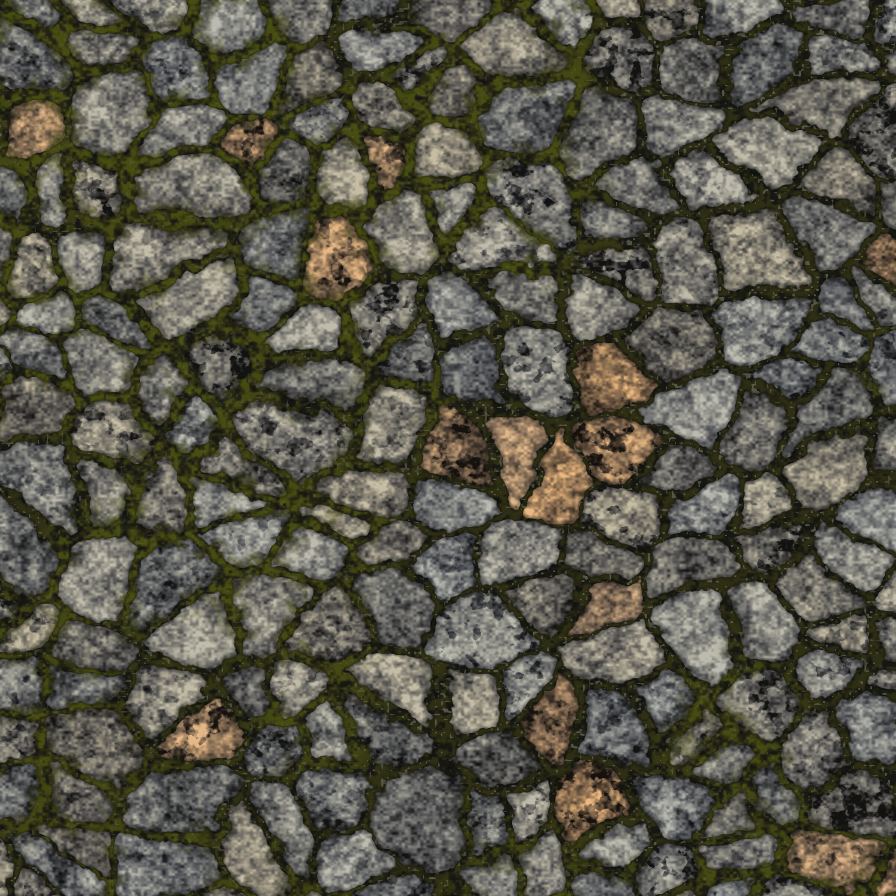
Give the GLSL for this texture, as a WebGL 1 fragment shader.

```glsl
precision highp float;
// Irregular grey cobbles bedded in dark grit and green moss.
// Warped Voronoi cells with softly rounded corners form the stones;
// layered value noise adds lichen, pits, mineral grain and moss.
uniform vec2 u_resolution;

#define CELLS vec2(12.6, 14.6)  // stones across and up
#define JITTER 0.86             // irregularity of the stone layout
#define ROUNDING 24.0           // higher gives sharper corners
#define GAP 0.055               // mean half width of the joints
#define GAP_SPREAD 0.075        // joint variation from stone to stone
#define ROUGHNESS 0.13          // raggedness of the stone outlines
#define GRAIN 0.27              // contrast of the mineral grain
#define STONE_TONE 0.46         // mean stone brightness
#define WARM_SHARE 0.07         // share of brown stones

const vec3 SOIL = vec3(0.085, 0.09, 0.07);
const vec3 OLIVE = vec3(0.18, 0.18, 0.08);
const vec3 MOSS = vec3(0.28, 0.30, 0.07);
const vec3 GRIT = vec3(0.42, 0.42, 0.36);

vec2 hash2(vec2 p) {
  vec3 q = fract(p.xyx * vec3(0.1031, 0.1030, 0.0973));
  q += dot(q, q.yzx + 33.33);
  return fract((q.xx + q.yz) * q.zy);
}

float noise(vec2 p) {
  vec2 i = floor(p), f = fract(p);
  f = f * f * (3.0 - 2.0 * f);
  float low = mix(hash2(i).x, hash2(i + vec2(1.0, 0.0)).x, f.x);
  float high = mix(hash2(i + vec2(0.0, 1.0)).x, hash2(i + 1.0).x, f.x);
  return mix(low, high, f.y);
}

float fbm(vec2 p) {
  float sum = 0.0, amp = 0.533;
  for (int i = 0; i < 4; i++) {
    sum += amp * noise(p);
    p = mat2(1.6, 1.2, -1.2, 1.6) * p + 17.3;
    amp *= 0.5;
  }
  return sum;
}

vec2 site(vec2 cell) {
  return cell + 0.5 + JITTER * (hash2(cell + 40.0) - 0.5);
}

// x: rounded distance to the cell border, yz: cell id
vec3 cobbles(vec2 p) {
  vec2 base = floor(p), id = base;
  float nearest = 9.0;
  for (int y = -1; y <= 1; y++)
  for (int x = -1; x <= 1; x++) {
    vec2 cell = base + vec2(float(x), float(y));
    vec2 r = site(cell) - p;
    if (dot(r, r) < nearest) { nearest = dot(r, r); id = cell; }
  }
  vec2 a = site(id) - p;
  float sum = 0.0;
  for (int y = -2; y <= 2; y++)
  for (int x = -2; x <= 2; x++) {
    if (x == 0 && y == 0) continue;
    vec2 b = site(id + vec2(float(x), float(y))) - p;
    sum += exp(-ROUNDING * dot(0.5 * (a + b), normalize(b - a)));
  }
  return vec3(-log(max(sum, 1e-8)) / ROUNDING, id);
}

vec3 stoneColor(vec2 p, vec2 id, float inside) {
  vec2 kind = hash2(id + 7.0), wear = hash2(id + 91.0);
  vec2 q = p + 13.0 * kind;
  float tone = STONE_TONE + 0.19 * (kind.x - 0.5) + 0.45 * (fbm(q * 2.5) - 0.5);
  tone += GRAIN * (noise(q * 11.0) + noise(q * 23.0) - 1.0);
  float lichen = smoothstep(0.56, 0.66, fbm(q * 3.5 + 50.0));
  float pits = smoothstep(0.54, 0.64, fbm(q * 6.0 + 80.0));
  tone += 0.16 * lichen * wear.x - 0.30 * pits * wear.y * wear.y;
  tone = clamp(tone * mix(0.66, 1.0, smoothstep(0.0, 0.1, inside)), 0.07, 0.74);
  vec3 tint = mix(vec3(1.0, 1.0, 0.98), vec3(1.02, 1.0, 0.90), smoothstep(0.3, 0.62, tone));
  tint *= mix(vec3(0.96, 0.99, 1.06), vec3(1.03, 1.0, 0.96), kind.y);
  float warm = step(1.0 - WARM_SHARE, wear.x);
  return tone * tint * mix(vec3(1.0), vec3(1.2, 0.98, 0.78), warm);
}

vec3 jointColor(vec2 p, float moss) {
  float tuft = 0.55 * noise(p * 9.0) + 0.45 * noise(p * 21.0 + 5.0);
  vec3 color = mix(SOIL, OLIVE, smoothstep(0.25, 0.62, tuft + 0.12 * moss));
  color = mix(color, MOSS, moss * smoothstep(0.40, 0.68, tuft));
  float grit = smoothstep(0.74, 0.9, noise(p * 24.0 + 31.0));
  return mix(color, GRIT, grit * (0.7 - 0.45 * moss));
}

void main() {
  vec2 uv = gl_FragCoord.xy / u_resolution;
  vec2 p = uv * CELLS;
  float pixel = CELLS.y / u_resolution.y;

  // Broad bends vary the stone sizes, small ones chip the outlines
  vec2 bend = vec2(noise(p * 0.6), noise(p * 0.6 + 60.0)) - 0.5;
  vec2 chip = vec2(fbm(p * 3.5), fbm(p * 3.5 + 30.0)) - 0.5;
  vec3 cobble = cobbles(p + 0.7 * bend + 2.0 * ROUGHNESS * chip);

  float moss = smoothstep(0.36, 0.64, fbm(uv * 5.0 + 3.0) + 0.3 * (0.5 - uv.x));
  float gap = GAP + GAP_SPREAD * (hash2(cobble.yz + 23.0).x - 0.4) + 0.02 * moss;
  float inside = cobble.x - gap + ROUGHNESS * 0.35 * (noise(p * 13.0) - 0.5);

  // Moss creeps over the stone rims
  vec3 joint = jointColor(p, moss);
  vec3 stone = stoneColor(p, cobble.yz, inside);
  float creep = smoothstep(0.52, 0.66, fbm(p * 4.0 + 70.0)) * (1.0 - smoothstep(0.02, 0.22, inside));
  stone = mix(stone, joint, 0.6 * moss * creep);
  joint *= mix(1.0, 0.7, smoothstep(-0.06, 0.0, inside));
  gl_FragColor = vec4(mix(joint, stone, smoothstep(-pixel, pixel, inside)), 1.0);
}
```
